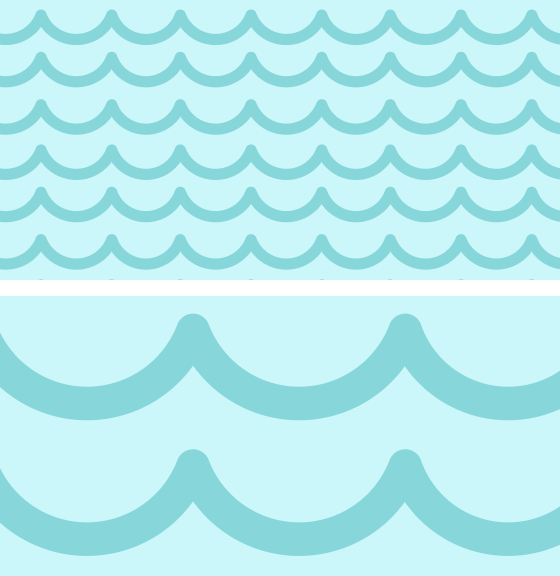
Top, the full canvas; bottom, a detail of the centre.
Reproduce this pattern procedurally as a Shadertoy shader.

```glsl
// Rows of scalloped waves: thick round-capped circular arcs meeting at peaks.
// Arc widths and row gaps each follow an uneven cycle of three; every arc is
// a signed distance to a circle segment, in units of the canvas height.

const vec3 WATER = vec3(0.80, 0.97, 0.98);
const vec3 WAVE = vec3(0.53, 0.84, 0.85);

const float CYCLE_WIDTH = 0.75;     // three arcs
const float WIDE_ARC = 0.2526;      // first and last arc of a cycle
const float FIRST_PEAK_X = 0.1465;

const float CYCLE_HEIGHT = 0.4818;  // three rows
const float FIRST_PEAK_Y = 0.0540;  // measured down from the top

const float SAG = 0.0870;           // drop from peak to trough
const float HALF_STROKE = 0.0200;

// Distance to an arc hanging between (-halfChord, 0) and (halfChord, 0), y down.
float arcDistance(vec2 p, float halfChord, float sag) {
    float radius = (halfChord * halfChord + sag * sag) / (2.0 * sag);
    vec2 tip = vec2(halfChord, radius - sag);
    vec2 q = vec2(abs(p.x), p.y + radius - sag);
    bool inSector = q.x * tip.y < q.y * tip.x;
    return inSector ? abs(length(q) - radius) : length(q - tip);
}

// Centre (x) and half width (y) of the arc that spans x in a wide-narrow-wide cycle.
vec2 arcSpan(float x, float cycle, float wide) {
    float start = x < wide ? 0.0 : (x < cycle - wide ? wide : cycle - wide);
    float width = start == wide ? cycle - 2.0 * wide : wide;
    return vec2(start + 0.5 * width, 0.5 * width);
}

// Distance to the centre line of the nearest wave row.
float waveDistance(vec2 p) {
    float x = mod(p.x - FIRST_PEAK_X, CYCLE_WIDTH);
    vec2 span = arcSpan(x, CYCLE_WIDTH, WIDE_ARC);
    vec3 rowOffsets = vec3(0.0, 0.1510, 0.3203);
    float margin = 2.0 * HALF_STROKE;
    float nearest = 1.0;
    for (int row = 0; row < 3; row++) {
        float y = p.y - FIRST_PEAK_Y - rowOffsets[row];
        y = mod(y + margin, CYCLE_HEIGHT) - margin;
        nearest = min(nearest, arcDistance(vec2(x - span.x, y), span.y, SAG));
    }
    return nearest;
}

void mainImage(out vec4 fragColor, in vec2 fragCoord) {
    float pixel = 1.0 / iResolution.y;
    vec2 p = vec2(fragCoord.x, iResolution.y - fragCoord.y) * pixel;

    // Stroke with a one-pixel soft edge
    float edge = waveDistance(p) - HALF_STROKE;
    float coverage = clamp(0.5 - edge / pixel, 0.0, 1.0);
    fragColor = vec4(mix(WATER, WAVE, coverage), 1.0);
}
```
